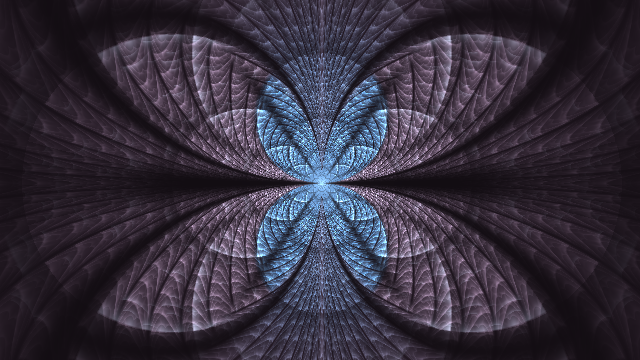
Reproduce this background procedurally as a Shadertoy shader.

```glsl
#define CENTER vec2(0.503, 0.491)
#define CORNER vec2(1.2, 0.69)
#define STRIPS 4.2
#define CURLS 7.0
#define FILIGREE 15.0
#define INK vec3(0.125, 0.088, 0.125)
#define PLUM vec3(0.38, 0.31, 0.37)
#define LILAC vec3(0.62, 0.57, 0.67)
#define BLUE vec3(0.29, 0.59, 0.82)
#define ICE vec3(0.70, 0.84, 0.92)

vec2 hash2(vec2 p) {
    vec3 k = fract(p.xyx * vec3(0.1031, 0.1030, 0.0973));
    k += dot(k, k.yzx + 33.33);
    return fract((k.xx + k.yz) * k.zy);
}

// Cellular noise: distance between the two nearest feature points
float cellBorder(vec2 p) {
    vec2 cell = floor(p), local = p - cell;
    float nearest = 9.0, second = 9.0;
    for (int i = 0; i < 9; i++) {
        vec2 o = vec2(i % 3, i / 3) - 1.0;
        float d = length(o + hash2(cell + o) - local);
        second = min(second, max(nearest, d));
        nearest = min(nearest, d);
    }
    return second - nearest;
}

// Thin bright rim at each whole step, fading to one side
float rim(float g, float falloff) {
    float f = fract(g);
    return smoothstep(0.0, 0.018, f) * exp(-falloff * f);
}

float bell(float x, float width) {
    x /= width;
    return exp(-x * x);
}

// Long slanted blade filled with overlapping curls of two sizes
float feather(float along, float across) {
    float s = across * STRIPS + 0.8 * along + 0.35 * sin(along * 3.0);
    float id = floor(s), t = s - id;
    float blade = smoothstep(0.0, 0.12, t) * mix(1.0, 0.5, t) * smoothstep(1.0, 0.88, t);
    float seed = hash2(vec2(id, 7.0)).x, curls = 0.0, size = 1.0;
    for (int i = 0; i < 2; i++) {
        float bend = 2.8 * (t - 0.3) * (t - 0.3) + 0.4 * t;
        float f = fract((along * CURLS + bend + seed) * size);
        curls += smoothstep(0.0, 0.1, f) * exp(-4.0 * f) / size;
        size *= 2.0;
        t = abs(2.0 * t - 1.0);
    }
    return blade * (0.32 + 0.95 * curls);
}

// Sparse crescents at the feather tips, in three sizes
float crescents(float along, float across) {
    float sum = 0.0, n = 1.5;
    for (int i = 0; i < 3; i++) {
        float s = across * n + 0.4 * along, id = floor(s), t = s - id;
        float g = along * n * 1.3 + hash2(vec2(id, n)).x + 0.9 * (t - 0.35) * (t - 0.35);
        float chosen = smoothstep(0.4, 0.7, hash2(vec2(id, floor(g))).y);
        sum += chosen * rim(g, 11.0) * smoothstep(0.0, 0.1, t) * smoothstep(1.0, 0.3, t);
        n *= 2.0;
    }
    return sum;
}

void mainImage(out vec4 fragColor, in vec2 fragCoord) {
    // Four-fold mirror, then inversion: circles through the center become lines
    vec2 p = (fragCoord - CENTER * iResolution.xy) / iResolution.y;
    vec2 q = abs(p) + 0.0005;
    float r = length(q);
    vec2 w = q / (r * r);
    vec2 octave = log2(w / CORNER), soft = log2(w + 0.4);
    float diagonal = octave.y - octave.x;

    // Feathers follow the nearer axis
    float upright = smoothstep(1.15, 1.4, diagonal);
    float plume = mix(feather(soft.x, soft.y), feather(soft.y, soft.x), upright);
    float tips = mix(crescents(soft.x, soft.y), crescents(soft.y, soft.x), upright);
    float lace = smoothstep(0.0, 0.35, cellBorder(soft * FILIGREE));
    float weave = plume * mix(1.15, 0.9, lace);
    weave = mix(0.38, weave, smoothstep(0.02, 0.12, r));

    // Petal areas and the dark gaps between them
    float inner = smoothstep(0.64, 0.74, w.y) * smoothstep(1.1, 1.24, w.x);
    float top = smoothstep(1.35, 0.95, w.x) * smoothstep(1.0, 3.2, w.y);
    float core = smoothstep(2.62, 2.78, w.y) * smoothstep(0.9, 1.5, w.x);
    float region = mix(0.52, 1.0, max(inner, max(core, 0.6 * top)));
    float gap = max(bell(w.y - 0.60, 0.085),
                    bell(w.x - 1.06, 0.10) * smoothstep(0.4, 0.7, w.y));
    float fan = max(0.75 * bell(diagonal - 1.35, 0.2), 0.4 * bell(diagonal + 0.45, 0.2));
    gap = max(gap, fan * smoothstep(1.1, 1.8, w.x) * smoothstep(0.015, 0.06, r));
    float wedge = smoothstep(0.02, 0.19, q.y / q.x);
    wedge = mix(wedge, 1.0, 0.6 * smoothstep(0.35, 0.75, r));
    vec2 outside = smoothstep(vec2(0.7), vec2(1.0), fract(octave));
    float shade = (1.0 - 0.9 * gap) * wedge * (1.0 - 0.4 * max(outside.x, outside.y));
    shade *= 1.0 - 0.5 * smoothstep(0.5, 1.0, r);

    // Main rims, doubling toward the center, and caps of the side petals
    float span = bell((diagonal - 0.6) * (diagonal - 0.6), 0.45);
    vec2 streak = 0.7 + 0.3 * sin(octave.yx * 38.0);
    float rims = span * (rim(octave.x, 17.0) * streak.x + rim(octave.y, 17.0) * streak.y);
    rims += 0.6 * bell(diagonal + 1.3, 0.4) * rim(octave.x + 0.13, 17.0);
    rims += 0.5 * bell(diagonal - 2.1, 0.35) * rim(octave.y - 0.3, 17.0);
    rims = (1.35 * rims + 0.55 * tips) * smoothstep(0.015, 0.06, r);

    // Colour: plum far out, lilac within, blue around the core
    vec3 tint = mix(PLUM, LILAC, exp(-2.0 * r));
    tint = mix(tint, BLUE, max(0.9 * core, 0.6 * top));
    float light = region * (0.72 + 1.6 * exp(-3.6 * r));
    vec3 color = INK * (0.55 + 0.45 * shade) + tint * light * weave * shade;
    color += mix(tint, ICE, 0.7) * rims * shade * region * (0.4 + 0.6 * exp(-3.0 * r));

    // Center stalk and glow
    color += PLUM * 0.4 * exp(-q.x * 190.0) * smoothstep(0.02, 0.2, q.y);
    float spokes = 0.75 + 0.25 * cos(atan(q.y, q.x) * 16.0);
    color += ICE * (0.6 * exp(-r * 60.0) * spokes + 0.06 * exp(-r * 12.0));
    fragColor = vec4(min(color, vec3(1.0)), 1.0);
}
```
